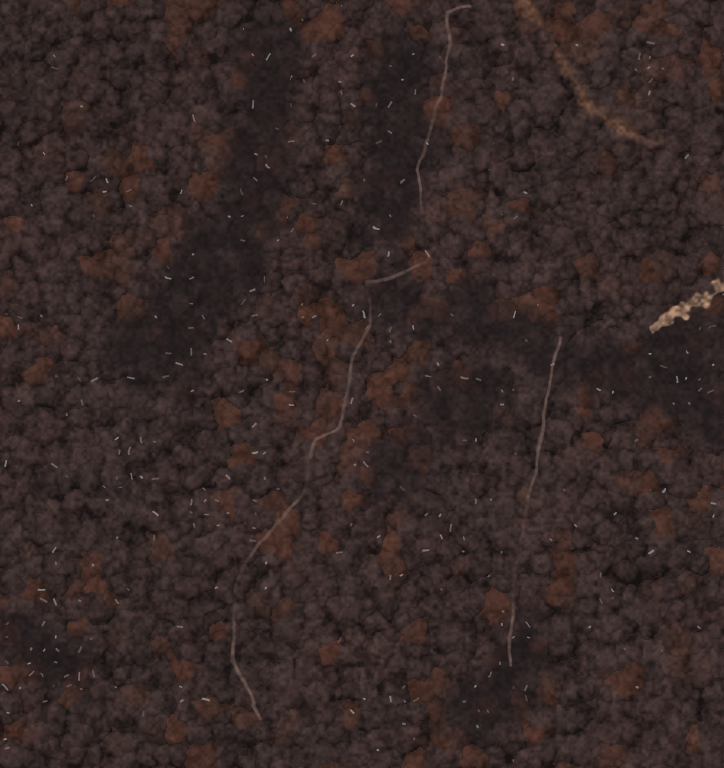
A Shadertoy shader for this texture:

```glsl
// Burnt woodland from above: overlapping, softly lit round crowns in two sizes,
// sooty gullies between them, pale fallen snags, thin footpaths and a sandy ridge.
// Crowns and snags are jittered cells; paths and gullies are segment distances.

const float BIG_CROWNS = 36.0;    // cells per canvas height
const float SMALL_CROWNS = 68.0;
const float SNAG_CELLS = 62.0;
const float PATH_WIDTH = 0.0021;
const vec2 SUN = vec2(-0.6, 0.8);
const vec3 BARK_TINT = vec3(1.0, 0.775, 0.745);
const vec3 SOOT = vec3(0.142, 0.114, 0.118);
const vec3 RUST = vec3(0.36, 0.205, 0.145);
const vec3 PATH = vec3(0.39, 0.31, 0.285);
const vec3 SAND = vec3(0.41, 0.29, 0.225);
const vec3 ROCK = vec3(0.57, 0.45, 0.37);
const vec3 SNAG = vec3(0.60, 0.56, 0.56);

const vec2 LONG_PATH[21] = vec2[21](
    vec2(.612, .993), vec2(.580, .984), vec2(.587, .941), vec2(.573, .870), vec2(.553, .811),
    vec2(.543, .779), vec2(.549, .727), vec2(.569, .688), vec2(.553, .659), vec2(.521, .642),
    vec2(.479, .632), vec2(.482, .577), vec2(.458, .538), vec2(.445, .443), vec2(.410, .427),
    vec2(.395, .355), vec2(.352, .310), vec2(.316, .264), vec2(.306, .219), vec2(.302, .141),
    vec2(.341, .065));
const vec2 SIDE_PATH[6] = vec2[6](vec2(.730, .560), vec2(.710, .479), vec2(.697, .388),
    vec2(.677, .297), vec2(.667, .206), vec2(.664, .134));
const vec2 RIDGE[4] = vec2[4](vec2(.684, 1.0), vec2(.742, .909), vec2(.768, .857), vec2(.850, .815));
const vec4 GULLIES[9] = vec4[9](      // start xy, end xy
    vec4(.358, .92, .345, .74), vec4(.30, .67, .19, .53), vec4(.528, .93, .520, .74),
    vec4(.53, .61, .66, .57), vec4(.52, .39, .64, .50), vec4(.72, .53, .94, .47),
    vec4(.89, .57, .94, .56), vec4(.68, .17, .63, .10), vec4(.03, .17, .08, .13));

vec3 hash3(vec2 p) {
    vec3 q = fract(p.xyx * vec3(.1031, .1030, .0973));
    q += dot(q, q.yxz + 33.33);
    return fract((q.xxy + q.yzz) * q.zyx);
}

float noise(vec2 p) {
    vec2 i = floor(p), f = fract(p);
    f = f * f * (3.0 - 2.0 * f);
    return mix(mix(hash3(i).x, hash3(i + vec2(1, 0)).x, f.x),
               mix(hash3(i + vec2(0, 1)).x, hash3(i + vec2(1, 1)).x, f.x), f.y);
}

float segment(vec2 p, vec2 a, vec2 b) {
    vec2 ab = b - a;
    return length(p - a - ab * clamp(dot(p - a, ab) / dot(ab, ab), 0.0, 1.0));
}

// Topmost crown: x = height, y = sunlit side, z = random tone, w = second random
vec4 crowns(vec2 p) {
    vec4 top = vec4(-1.0, 0.0, 0.5, 0.5);
    vec2 cell = floor(p);
    for (int y = -1; y <= 1; y++)
    for (int x = -1; x <= 1; x++) {
        vec2 id = cell + vec2(x, y);
        vec3 r = hash3(id + 7.0), s = hash3(id + 91.0);
        vec2 offset = (p - id - 0.1 - 0.8 * r.xy) / mix(0.48, 0.85, r.z);
        float height = 1.0 - dot(offset, offset) + 0.2 * s.z;
        if (height > top.x) top = vec4(height, dot(offset, SUN), s.xy);
    }
    return top;
}

// Pale fallen trunks, thin strokes kept inside their own cells
float snags(vec2 uv, float density, float pixel) {
    vec2 p = uv * SNAG_CELLS, id = floor(p);
    vec3 r = hash3(id + 23.0), s = hash3(id + 57.0);
    float angle = 6.2832 * r.x;
    vec2 reach = vec2(cos(angle), sin(angle)) * mix(0.04, 0.27, s.x * s.x);
    vec2 centre = 0.35 + 0.3 * s.yz;
    float d = segment(fract(p), centre - reach, centre + reach) / SNAG_CELLS;
    float stroke = 1.0 - smoothstep(0.0003, 0.0008 + pixel, d);
    return stroke * step(r.y, density) * mix(0.3, 1.0, r.z);
}

void mainImage(out vec4 fragColor, in vec2 fragCoord) {
    vec2 uv = fragCoord / iResolution.y;
    float pixel = 1.0 / iResolution.y;
    vec2 wobble = vec2(noise(uv * 65.0), noise(uv * 65.0 + 40.0)) - 0.5;
    vec2 twigs = vec2(noise(uv * 150.0 + 9.0), noise(uv * 150.0 + 70.0)) - 0.5;
    float patches = noise(uv * 7.0 + 3.0);
    float grain = 0.55 * noise(uv * 125.0) + 0.6 * noise(uv * 235.0 + 17.0) - 0.575;

    // Crown canopy
    vec2 warped = uv + 0.007 * wobble + 0.006 * twigs;
    vec4 big = crowns(warped * BIG_CROWNS);
    vec4 small = crowns(warped * SMALL_CROWNS + 31.0);
    float dome = 0.55 * smoothstep(-0.1, 1.0, big.x) + 0.45 * smoothstep(-0.1, 1.0, small.x);
    float tone = 0.133 + 0.108 * dome + 0.023 * big.y + 0.018 * small.y;
    tone += 0.036 * (big.z - 0.5) + 0.025 * (small.z - 0.5) + 0.125 * grain;
    tone += 0.03 * (patches - 0.5);
    vec3 color = max(tone, 0.09) * BARK_TINT;
    color.r += 0.012 * (noise(uv * 24.0) - 0.5);
    float rusty = smoothstep(0.78, 0.98, big.w + 0.35 * (noise(uv * 5.0 + 12.0) - 0.5));
    color = mix(color, RUST * (0.55 + 2.0 * tone), 0.45 * rusty);

    // Sooty ground, broken by surviving crowns
    float gully = 1.0;
    for (int i = 0; i < 9; i++) gully = min(gully, segment(uv, GULLIES[i].xy, GULLIES[i].zw));
    gully += 0.055 * (noise(uv * 16.0) - 0.5) + 0.03 * wobble.x;
    float soot = 1.0 - smoothstep(0.012, 0.065, gully);
    color = mix(color, SOOT * (1.0 + 0.4 * grain), soot * mix(0.92, 0.5, big.z * dome));

    // Footpaths, fading under the canopy
    vec2 bent = uv + 0.005 * wobble;
    float path = 1.0;
    for (int i = 0; i < 20; i++) path = min(path, segment(bent, LONG_PATH[i], LONG_PATH[i + 1]));
    for (int i = 0; i < 5; i++) path = min(path, segment(bent, SIDE_PATH[i], SIDE_PATH[i + 1]));
    float trodden = 1.0 - smoothstep(PATH_WIDTH - pixel, PATH_WIDTH + pixel, path);
    trodden *= mix(0.2, 0.8, smoothstep(0.25, 0.55, noise(uv * 13.0 + 5.0)));
    color = mix(color, PATH * (1.0 + 0.5 * grain), trodden);

    // Sandy ridge and rocky outcrop
    float ridge = 1.0;
    for (int i = 0; i < 3; i++) ridge = min(ridge, segment(warped, RIDGE[i], RIDGE[i + 1]));
    float sandy = 1.0 - smoothstep(0.002, 0.019, ridge + 0.012 * noise(uv * 45.0));
    color = mix(color, SAND * (1.0 + 0.8 * grain), 0.75 * sandy);
    float rock = segment(warped, vec2(.855, .573), vec2(.945, .632)) + 0.011 * noise(uv * 60.0);
    color = mix(color, ROCK * (1.0 + grain), 0.9 * (1.0 - smoothstep(0.009, 0.014, rock)));

    // Snags gather in clusters and on the bare ground
    float density = 0.02 + 0.22 * smoothstep(0.6, 0.85, noise(uv * 12.0 + 50.0)) + 0.14 * soot;
    color = mix(color, SNAG, 0.85 * snags(uv + 0.002 * twigs, density, pixel));
    fragColor = vec4(color, 1.0);
}
```
